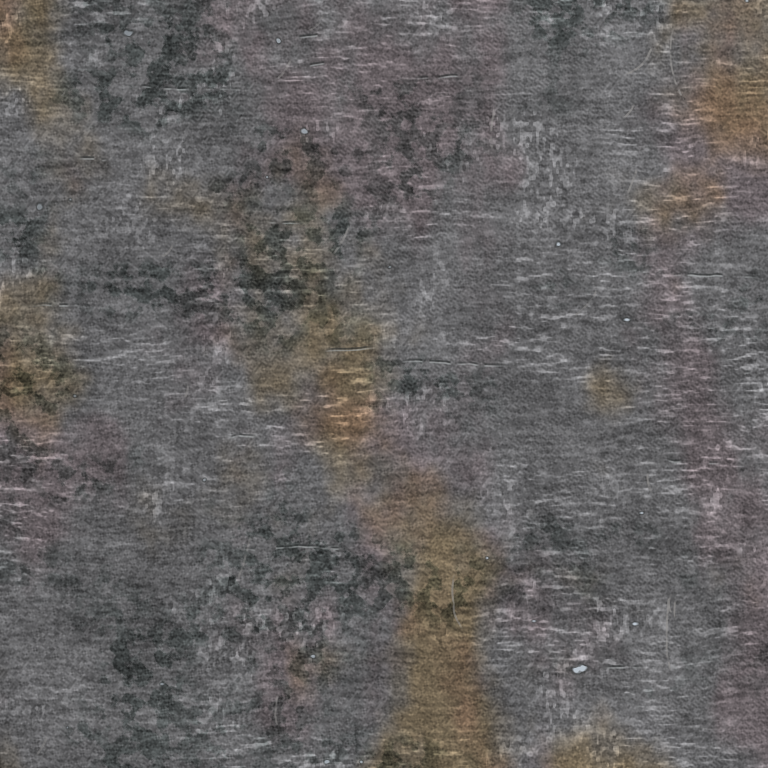
Give the GLSL for this texture, as a WebGL 2 fragment shader.

```glsl
#version 300 es
precision highp float;
// Worn dark grey painted wood: fine horizontal grain, scrapes, stains, scratches and chips.

#define BASE_TONE 0.396
#define MOTTLE 0.13
#define GRAIN 0.095
#define SPECKLE 0.15
#define SCRAPE 0.15
#define GRIME 0.11
#define RUST_TINT vec3(1.12, 1.0, 0.80)
#define PINK_TINT vec3(1.045, 0.975, 0.985)
#define SCRATCHES 20
#define CRACKS 16
#define CHIPS 22

uniform vec2 u_resolution;
out vec4 fragColor;

float hash(vec2 p) {
  return fract(sin(dot(p, vec2(127.1, 311.7))) * 43758.5453);
}

vec4 hash4(float n) {
  return vec4(hash(vec2(n, 1.0)), hash(vec2(n, 2.0)), hash(vec2(n, 3.0)), hash(vec2(n, 4.0)));
}

float noise(vec2 p) {
  vec2 cell = floor(p), f = fract(p);
  f = f * f * (3.0 - 2.0 * f);
  float low = mix(hash(cell), hash(cell + vec2(1, 0)), f.x);
  float high = mix(hash(cell + vec2(0, 1)), hash(cell + vec2(1, 1)), f.x);
  return mix(low, high, f.y);
}

float fbm(vec2 p) {
  float sum = 0.0, weight = 0.516;
  for (int i = 0; i < 5; i++) {
    sum += weight * noise(p);
    p = p * 2.03 + 17.3;
    weight *= 0.5;
  }
  return sum;
}

// Thin bent strokes, faint and broken along their length
float scratches(vec2 uv, float px) {
  float sum = 0.0;
  for (int i = 0; i < SCRATCHES; i++) {
    vec4 r = hash4(float(i) + 11.0);
    float angle = mix(0.7, 1.9, r.z), reach = mix(0.012, 0.06, r.w * r.w);
    vec2 d = uv - r.xy, dir = vec2(cos(angle), sin(angle));
    float along = dot(d, dir) / reach;
    float across = dot(d, vec2(-dir.y, dir.x)) + (r.z - 0.5) * 0.6 * reach * along * along;
    across += 0.003 * (noise(uv * 60.0) - 0.5);
    float body = 1.0 - smoothstep(0.0004, 0.001 + px, abs(across));
    sum += body * (1.0 - smoothstep(0.6, 1.0, abs(along))) * mix(0.5, 1.0, r.x);
  }
  return min(sum, 1.0) * smoothstep(0.1, 0.5, noise(uv * 150.0));
}

// Horizontal splits: x is the dark gap, y the pale lower lip
vec2 cracks(vec2 uv, float px) {
  vec2 sum = vec2(0.0);
  for (int i = 0; i < CRACKS; i++) {
    vec4 r = hash4(float(i) + 53.0);
    float reach = mix(0.015, 0.1, r.z * r.z);
    float wave = noise(vec2(uv.x * 18.0, r.w * 90.0)) + 0.25 * noise(vec2(uv.x * 90.0, r.w * 50.0));
    float y = uv.y - r.y - 0.012 * (wave - 0.6);
    float fade = 1.0 - smoothstep(0.4, 1.0, abs(uv.x - r.x) / reach);
    fade *= smoothstep(0.3, 0.65, noise(vec2(uv.x * 110.0, r.w * 40.0)));
    sum.x += fade * (1.0 - smoothstep(0.0003, 0.0007 + px, abs(y)));
    sum.y += fade * (1.0 - smoothstep(0.0002, 0.0006 + px, abs(y + 0.0024)));
  }
  return min(sum, 1.0);
}

// Small knocked-off flakes: x is the dark rim, y the bright core
vec2 chips(vec2 uv, float px) {
  vec2 sum = vec2(0.0);
  for (int i = 0; i < CHIPS; i++) {
    vec4 r = hash4(float(i) + 97.0);
    float radius = mix(0.0012, 0.005, pow(r.z, 4.0));
    vec2 d = (uv - r.xy) * vec2(mix(0.5, 1.2, r.w), 1.0);
    float dist = length(d) + radius * (noise(uv * 220.0) - 0.5);
    sum.x += 1.0 - smoothstep(radius, radius * 1.8 + px, dist);
    sum.y += (1.0 - smoothstep(radius - px, radius + px, dist)) * mix(0.4, 1.0, r.x);
  }
  return min(sum, 1.0);
}

void main() {
  float px = 1.0 / min(u_resolution.x, u_resolution.y);
  vec2 uv = gl_FragCoord.xy * px;
  vec2 wavy = uv + vec2(0.0, 0.014 * noise(uv * vec2(7.0, 11.0)) + 0.003 * noise(uv * 45.0));
  vec2 turned = mat2(0.8, 0.6, -0.6, 0.8) * uv;

  // Broad mottling, wood grain and fine speckle
  float lines = noise(wavy * vec2(38.0, 235.0));
  float fibres = noise(wavy * vec2(120.0, 340.0) + 31.0);
  float speckle = noise(turned * 410.0);
  float tone = BASE_TONE + 0.6 * MOTTLE * (fbm(uv * 4.0 + 3.0) - 0.5);
  tone += MOTTLE * (fbm(uv * vec2(20.0, 28.0)) - 0.5);
  tone += GRAIN * (lines + fibres - 1.0) + SPECKLE * (speckle - 0.5);

  // Pale scrapes along the grain and upright flaking
  float scraped = smoothstep(0.40, 0.72, fbm(uv * vec2(7.0, 11.0) + 41.0));
  tone += SCRAPE * scraped * smoothstep(0.55, 0.85, 0.5 * lines + 0.5 * fibres);
  float flaked = smoothstep(0.57, 0.74, fbm(uv * vec2(14.0, 11.0) + 73.0));
  tone += SCRAPE * flaked * smoothstep(0.5, 0.8, noise(wavy * vec2(230.0, 130.0)));

  // Grime blots and dark runs
  float grimy = smoothstep(0.46, 0.66, fbm(uv * vec2(5.5, 8.0) + 19.0));
  float blots = smoothstep(0.42, 0.60, fbm(turned * 75.0 + 7.0));
  float runs = smoothstep(0.78, 0.95, noise(uv * vec2(95.0, 16.0) + 5.0));
  tone -= GRIME * (grimy * blots + 0.35 * runs * blots);

  // Colour stains
  float sides = smoothstep(0.32, 0.5, abs(uv.x - 0.5));
  float rust = smoothstep(0.60, 0.80, fbm(uv * vec2(5.0, 4.0) + 61.0) + 0.07 * sides);
  float pink = smoothstep(0.50, 0.68, fbm(uv * vec2(8.0, 5.0) + 29.0));
  vec3 color = tone * mix(vec3(0.997, 0.995, 1.01), vec3(0.96, 1.01, 1.01), grimy * blots);
  color *= mix(vec3(1.0), PINK_TINT, pink);
  color *= mix(vec3(1.0), RUST_TINT, rust);

  // Surface damage
  vec2 crack = cracks(uv, px), chip = chips(uv, px);
  color = mix(color, vec3(0.59, 0.58, 0.57), 0.7 * scratches(uv, px));
  color = mix(color, vec3(0.18, 0.19, 0.19), 0.6 * crack.x);
  color = mix(color, vec3(0.66, 0.68, 0.68), 0.55 * crack.y);
  color = mix(color, vec3(0.20, 0.21, 0.21), 0.6 * chip.x);
  color = mix(color, vec3(0.80, 0.84, 0.88), chip.y);
  fragColor = vec4(clamp(color, 0.0, 1.0), 1.0);
}
```
